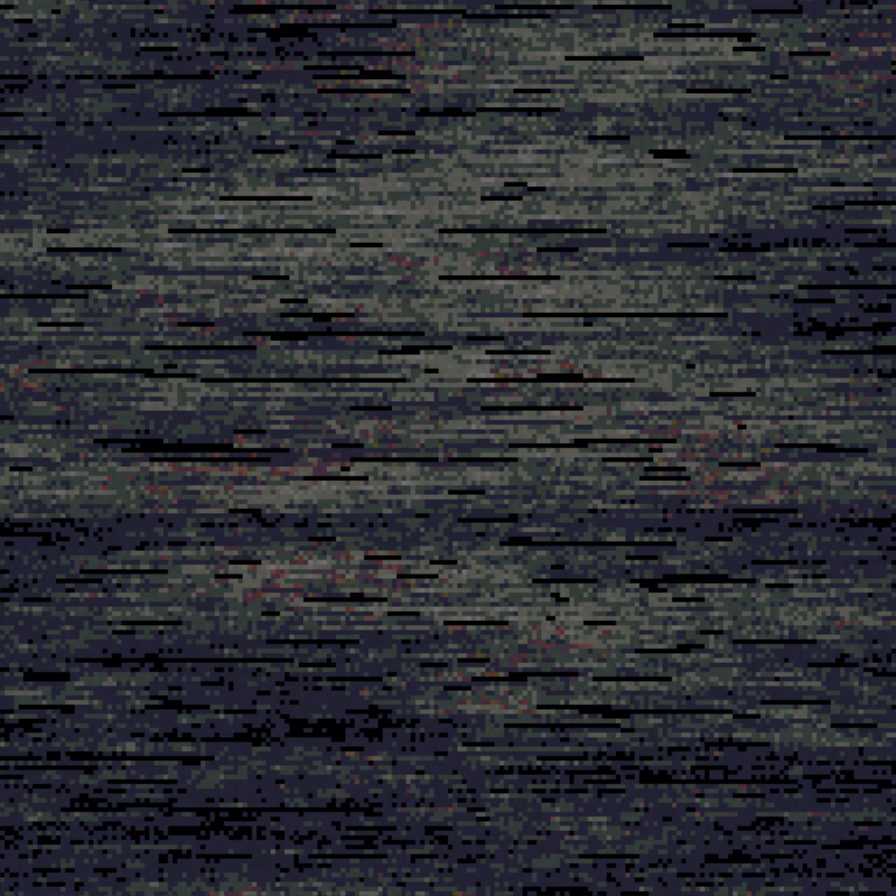
Reproduce this texture procedurally as a three.js fragment shader.

```glsl
// Dim, glitchy weave of small square cells, smeared into horizontal streaks.
// Each cell gets a tone from a vignette, soft bands, row streaks and grain;
// the tone picks a palette step, then warm flecks and black dashes go on top.

#define CELLS 192.0        // cells across the canvas
#define SOFTNESS 0.34      // width of the blend between cells, in cells
#define BLACK_LEVEL 0.17   // tones below this are black
#define NAVY_LEVEL 0.40    // tones below this are navy
#define GREEN_LEVEL 0.55   // tones below this are green, above are grey
#define WARM_LEVEL 0.70    // higher gives fewer warm flecks
#define DASH_LEVEL 0.91    // higher gives fewer black dashes
#define LONG_RUN 24.0      // streak lengths, in cells
#define DASH_RUN 14.0
#define SHORT_RUN 4.0

varying vec2 vUv;

const vec3 BLACK = vec3(0.0, 0.0, 0.006);
const vec3 NAVY  = vec3(0.13, 0.13, 0.20);
const vec3 GREEN = vec3(0.20, 0.233, 0.222);
const vec3 GREY  = vec3(0.335, 0.335, 0.31);
const vec3 PALE  = vec3(0.43, 0.42, 0.43);
const vec3 PLUM  = vec3(0.25, 0.17, 0.23);
const vec3 BROWN = vec3(0.36, 0.25, 0.22);
const vec3 RED   = vec3(0.36, 0.17, 0.17);
const vec3 OLIVE = vec3(0.29, 0.28, 0.12);

float hash(vec2 p, float seed) {
  vec3 q = fract(vec3(p.xyx + seed * 17.31) * vec3(0.1031, 0.1030, 0.0973));
  q += dot(q, q.yzx + 33.33);
  return fract((q.x + q.y) * q.z);
}

// Smooth two-dimensional value noise
float noise(vec2 p, float seed) {
  vec2 i = floor(p);
  vec2 f = fract(p);
  f = f * f * (3.0 - 2.0 * f);
  float low = mix(hash(i, seed), hash(i + vec2(1.0, 0.0), seed), f.x);
  float high = mix(hash(i + vec2(0.0, 1.0), seed), hash(i + 1.0, seed), f.x);
  return mix(low, high, f.y);
}

// Noise along one row, independent of its neighbours and shifted at random
float streak(vec2 cell, float runLength, float seed) {
  float x = cell.x / runLength + 40.0 * hash(vec2(cell.y, 3.0), seed);
  float f = fract(x);
  vec2 knot = vec2(floor(x), cell.y);
  return mix(hash(knot, seed), hash(knot + vec2(1.0, 0.0), seed),
             f * f * (3.0 - 2.0 * f));
}

// Brightness of a cell before it is reduced to the palette
float cellTone(vec2 cell, vec2 uv) {
  vec2 d = uv - vec2(0.5, 0.62);
  float tone = 0.5 - dot(d * d, vec2(0.55, 0.45));
  tone += 0.27 * (noise(uv * vec2(3.0, 22.0), 1.0) - 0.5);
  tone += 0.30 * (streak(cell, LONG_RUN, 2.0) - 0.5);
  tone += 0.25 * (streak(cell, SHORT_RUN, 3.0) - 0.5);
  tone += 0.22 * (hash(cell, 4.0) - 0.5);
  return tone;
}

vec3 warmColor(float pick) {
  if (pick < 0.66) return PLUM;
  if (pick < 0.88) return BROWN;
  return pick < 0.96 ? RED : OLIVE;
}

vec3 cellColor(vec2 cell) {
  vec2 uv = (cell + 0.5) / CELLS;
  float tone = cellTone(cell, uv);

  // Black dashes, more frequent on some rows
  float dash = streak(cell, DASH_RUN, 5.0)
             + 0.4 * (hash(vec2(cell.y, 9.0), 6.0) - 0.5);
  if (dash > DASH_LEVEL || tone < BLACK_LEVEL) return BLACK;

  // Palette steps with slight variation from cell to cell
  vec3 color = GREY;
  if (tone < NAVY_LEVEL) color = NAVY;
  else if (tone < GREEN_LEVEL) color = GREEN;
  else color = mix(GREY, PALE, smoothstep(0.66, 0.85, tone));

  // Warm flecks gathered in patches of the lighter areas
  float warm = 0.5 * noise(uv * vec2(5.0, 14.0), 7.0)
             + 0.5 * streak(cell, 2.5, 8.0);
  if (warm > WARM_LEVEL && tone > 0.46) color = warmColor(hash(cell, 9.0));

  return color * (0.95 + 0.10 * hash(cell, 10.0));
}

void main() {
  // Blend the four nearest cells across a narrow soft edge
  vec2 p = vUv * CELLS - 0.5;
  vec2 cell = floor(p);
  vec2 w = clamp((fract(p) - 0.5) / SOFTNESS + 0.5, 0.0, 1.0);
  vec3 low = mix(cellColor(cell), cellColor(cell + vec2(1.0, 0.0)), w.x);
  vec3 high = mix(cellColor(cell + vec2(0.0, 1.0)), cellColor(cell + 1.0), w.x);
  gl_FragColor = vec4(mix(low, high, w.y), 1.0);
}
```
